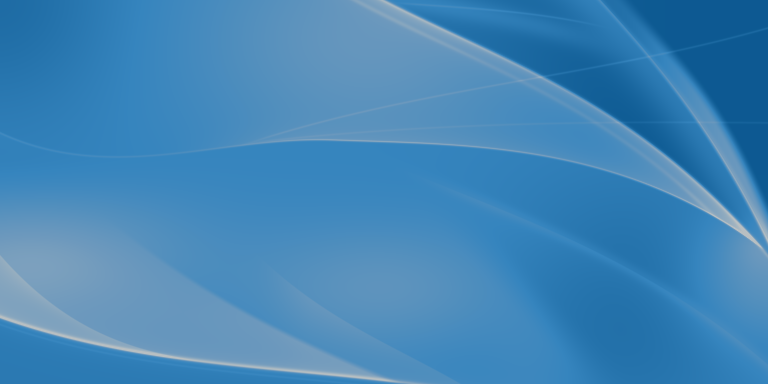
Reproduce this background procedurally as a Shadertoy shader.

```glsl
const vec3 DEEP_BLUE = vec3(0.04, 0.34, 0.56);
const vec3 MID_BLUE  = vec3(0.21, 0.52, 0.745);
const vec3 HAZE_BLUE = vec3(0.43, 0.60, 0.74);
const vec3 PALE_GREY = vec3(0.72, 0.75, 0.76);
const float HAIRLINE = 0.0028;
const float SOFT_LINE = 0.006;

// Signed distance above a cubic curve; span is its x range, h its control heights.
float above(vec2 p, vec2 span, vec4 h) {
    float width = span.y - span.x;
    float t = (p.x - span.x) / width;
    float s = 1.0 - t;
    float y = s*s*s*h.x + 3.0*s*s*t*h.y + 3.0*s*t*t*h.z + t*t*t*h.w;
    float slope = 3.0 * (s*s*(h.y - h.x) + 2.0*s*t*(h.z - h.y) + t*t*(h.w - h.z)) / width;
    return (p.y - y) / sqrt(1.0 + slope * slope);
}

float line(float d, float width) {
    return exp(-d * d / (width * width));
}

float blob(vec2 p, vec2 center, vec2 radius) {
    vec2 q = (p - center) / radius;
    return exp(-dot(q, q));
}

// Fades from an edge into its positive side.
float falloff(float d, float width) {
    return exp(-max(d, 0.0) / width);
}

float cover(float d) {
    float aa = 0.9 / iResolution.y;
    return smoothstep(-aa, aa, d);
}

// Maps light from 0 to 3 onto the palette.
vec3 palette(float light) {
    vec3 color = mix(DEEP_BLUE, MID_BLUE, clamp(light, 0.0, 1.0));
    color = mix(color, HAZE_BLUE, clamp(light - 1.0, 0.0, 1.0));
    return mix(color, PALE_GREY, clamp(light - 2.0, 0.0, 1.0));
}

float lowerField(vec2 p) {
    float light = 1.0 - 0.2 * blob(p, vec2(0.0, 0.56), vec2(0.35, 0.1));
    light -= 0.5 * blob(p, vec2(1.65, 0.2), vec2(0.4, 0.35));
    light += 0.95 * blob(p, vec2(0.08, 0.35), vec2(0.42, 0.16));
    light += 0.9 * blob(p, vec2(1.98, 0.28), vec2(0.18, 0.17));

    // Central haze with a soft diagonal border
    float border = above(p, vec2(1.2, 1.6), vec4(0.42, 0.28, 0.12, 0.0));
    float inside = 1.0 - smoothstep(-0.06, 0.06, border);
    light += (0.25 + 0.5 * inside) * blob(p, vec2(1.02, 0.25), vec2(0.38, 0.17));
    light += 0.35 * inside * blob(p, vec2(1.42, 0.08), vec2(0.16, 0.2));

    // Faint arc to the right
    float arc = above(p, vec2(1.0, 2.0), vec4(0.58, 0.436, 0.339, 0.05));
    float arcFade = smoothstep(1.0, 1.3, p.x);
    light += arcFade * (0.22 * line(arc, 0.016) + 0.18 * cover(-arc) * falloff(-arc, 0.07));

    // Overlapping veils
    float veil = above(p, vec2(0.25, 1.02), vec4(0.45, 0.23, 0.11, 0.005));
    float veilFade = 1.0 - smoothstep(0.12, 0.46, p.y);
    light += 0.72 * veilFade * smoothstep(-0.012, 0.004, -veil);
    float thinVeil = above(p, vec2(0.69, 1.2), vec4(0.318, 0.161, 0.098, 0.0));
    float thinFade = smoothstep(0.65, 0.82, p.x);
    light += thinFade * cover(-thinVeil) * 0.32 * falloff(-thinVeil, 0.1);
    float leftVeil = above(p, vec2(0.0, 0.52), vec4(0.336, 0.1375, 0.086, 0.06));
    float leftFade = 1.0 - smoothstep(0.4, 0.56, p.x);
    light += leftFade * cover(-leftVeil) * (0.12 + 0.28 * falloff(-leftVeil, 0.025));

    // Bright rim over the dark lower corner
    float rim = above(p, vec2(0.0, 1.04), vec4(0.172, 0.05, 0.0445, 0.003));
    float corner = 0.75 + 0.25 * falloff(-rim, 0.03);
    light = mix(corner, light + 0.4 * falloff(rim, 0.025), smoothstep(-0.004, 0.003, rim));
    return light + 0.75 * line(rim - 0.002, SOFT_LINE) + 0.15 * line(rim + 0.016, HAIRLINE);
}

float upperPanel(vec2 p, float base, float crest) {
    float light = 0.95 - 0.5 * blob(p, vec2(0.0, 1.0), vec2(0.3, 0.28));
    light += 0.9 * blob(p, vec2(0.96, 0.9), vec2(0.46, 0.32));
    light += 0.75 * smoothstep(1.5, 1.98, p.x);
    light += 0.45 * smoothstep(0.4, 0.8, p.x) * falloff(base, 0.04);
    light += 0.75 * falloff(-crest, 0.03);
    return light + 0.3 * line(crest + 0.035, SOFT_LINE);
}

float rightSky(vec2 p) {
    float light = 0.06 + 0.5 * (1.0 - smoothstep(1.1, 1.75, p.x));
    float plume = above(p, vec2(1.05, 1.6), vec4(1.0, 0.97, 0.94, 0.87));
    light += 0.4 * line(plume, 0.03) * (1.0 - smoothstep(1.4, 1.65, p.x));

    // Converging beam
    float core = above(p, vec2(1.5, 2.0), vec4(1.07, 0.885, 0.715, 0.375));
    float outer = above(p, vec2(1.6, 2.0), vec4(1.04, 0.873, 0.776, 0.448));
    float gather = smoothstep(1.58, 1.95, p.x);
    float body = smoothstep(-0.01, 0.01, core) * smoothstep(-0.012, 0.025, -outer);
    light += body * (0.4 + 1.5 * gather);
    light += 0.75 * cover(-core) * line(core, 0.085);
    return light + (0.4 + 0.6 * gather) * line(core, SOFT_LINE);
}

void mainImage(out vec4 fragColor, in vec2 fragCoord) {
    vec2 p = fragCoord / iResolution.xy * vec2(2.0, 1.0);
    float base = p.x < 0.86
        ? above(p, vec2(0.0, 0.86), vec4(0.654, 0.52, 0.644, 0.635))
        : above(p, vec2(0.86, 2.0), vec4(0.635, 0.622, 0.6285, 0.344));
    float crest = above(p, vec2(1.0, 2.0), vec4(1.0, 0.831, 0.728, 0.336));

    // Layers divided by the two sweeping edges
    float light = mix(lowerField(p), upperPanel(p, base, crest), cover(base));
    light = mix(light, rightSky(p), smoothstep(-0.004, 0.005, crest));
    light += (0.3 + 0.5 * smoothstep(0.4, 1.0, p.x)) * line(base, HAIRLINE) * cover(-crest);
    light += 0.5 * line(crest, SOFT_LINE);
    light += 0.5 * blob(p, vec2(2.0, 0.37), vec2(0.09, 0.07));

    // Crossing hairlines
    float rising = above(p, vec2(0.65, 2.0), vec4(0.628, 0.774, 0.799, 0.927));
    float level = above(p, vec2(0.65, 2.0), vec4(0.628, 0.68, 0.685, 0.68));
    float top = above(p, vec2(1.0, 1.55), vec4(0.995, 0.98, 0.975, 0.935));
    float start = smoothstep(0.6, 0.75, p.x);
    light += start * (0.32 * line(rising, HAIRLINE) + 0.2 * line(level, HAIRLINE));
    light += 0.3 * line(top, HAIRLINE) * smoothstep(1.0, 1.1, p.x) * (1.0 - smoothstep(1.45, 1.6, p.x));
    fragColor = vec4(palette(light), 1.0);
}
```
